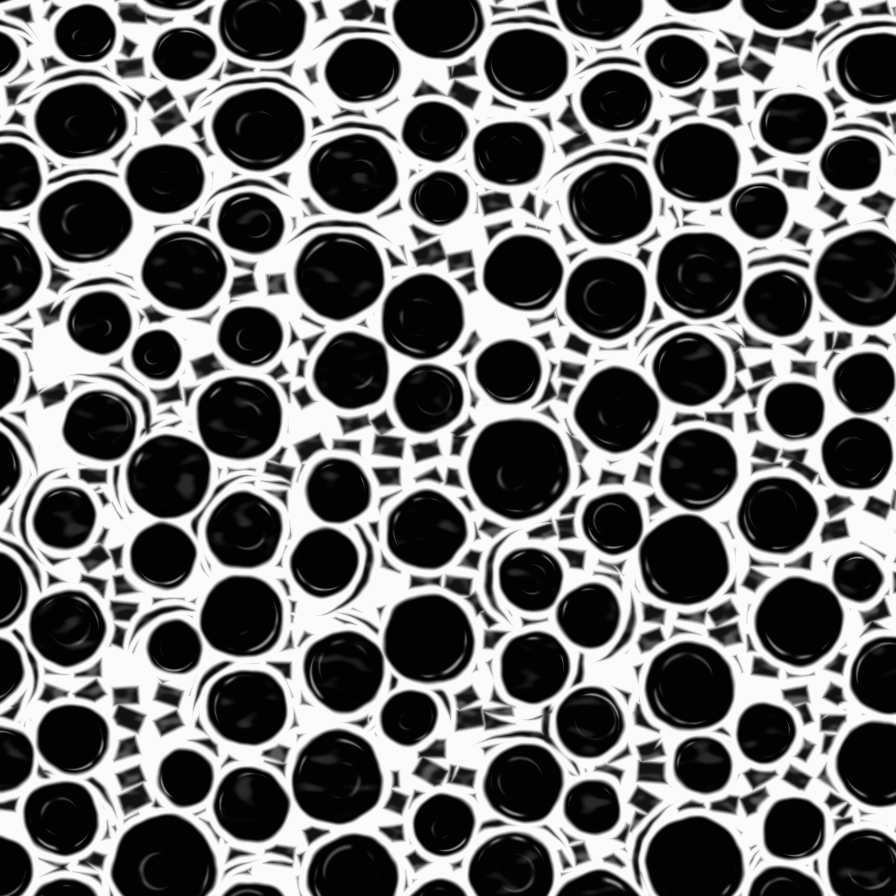
Reproduce this pattern procedurally as a Shadertoy shader.

```glsl
// Inky black discs packed on a white ground, with small dark chips in the gaps
// and brushed arcs over the rims. Discs sit on a tilted, jittered hexagonal
// lattice; each radius is limited by its neighbours, chips are clipped boxes.

#define DENSITY   8.9    // lattice cells across the canvas
#define ROW_ANGLE 0.52   // slope of the disc rows, in radians
#define JITTER    0.36   // random shift of the centres, in cells
#define GAP       0.028  // white margin kept by each disc
#define MAX_SIZE  0.52   // largest radius, in cells
#define SOFT      0.027  // half width of the ink edge
#define CHIP_GAP  0.095  // distance from a disc to a chip
#define CHIP_CELL vec2(0.37, 0.27)
#define ARC_GAP   0.105  // distance from a disc to its arc
#define ARC_SHARE 0.45   // share of discs with an arc
#define SEED      vec2(41.0, 62.0)

const float ROW = 0.866, PI = 3.14159, PAPER = 0.985, INK = 0.008;

vec2 hash2(vec2 p) {
    vec3 q = fract(p.xyx * vec3(0.1031, 0.1030, 0.0973));
    q += dot(q, q.yzx + 33.33);
    return fract((q.xx + q.yz) * q.zy);
}

vec2 direction(float a) { return vec2(cos(a), sin(a)); }
vec2 gradient(vec2 p) { return direction(2.0 * PI * hash2(p + 71.0).x); }

mat2 rotation(float a) { vec2 d = direction(a); return mat2(d.x, d.y, -d.y, d.x); }

// Gradient noise, roughly -0.6 to 0.6
float noise(vec2 p) {
    vec2 i = floor(p), f = p - i, e = vec2(1.0, 0.0);
    vec2 u = f * f * f * (f * (f * 6.0 - 15.0) + 10.0);
    float low = mix(dot(gradient(i), f), dot(gradient(i + e.xy), f - e.xy), u.x);
    float high = mix(dot(gradient(i + e.yx), f - e.yx),
                     dot(gradient(i + e.xx), f - e.xx), u.x);
    return mix(low, high, u.y);
}

float rowShift(float row) { return 0.5 * mod(row, 2.0); }

vec2 discCentre(vec2 id) {
    vec2 lattice = vec2(id.x + rowShift(id.y), id.y * ROW);
    return lattice + JITTER * (hash2(id) - 0.5);
}

float discWeight(vec2 id) { return mix(0.6, 1.4, sqrt(hash2(id + 137.0).x)); }

// Neighbours share the distance between them by weight, so none overlap
float discRadius(vec2 id, vec2 centre) {
    float radius = MAX_SIZE, weight = discWeight(id);
    for (int j = -1; j <= 1; j++)
    for (int i = -1; i <= 1; i++) {
        if (i == 0 && j == 0) continue;
        vec2 other = id + vec2(i, j);
        float share = weight / (weight + discWeight(other));
        radius = min(radius, distance(centre, discCentre(other)) * share - GAP);
    }
    return max(radius, 0.12);
}

float fillInk(float d) { return 1.0 - smoothstep(-SOFT, SOFT, d); }

// Angle between v and the direction tilted from straight up
float angleFrom(vec2 v, float tilt) {
    return acos(clamp(dot(v, vec2(sin(tilt), cos(tilt))) / max(length(v), 0.001), -1.0, 1.0));
}

// Tapered stroke along a circle; off = angle from its middle
float stroke(float d, float off, float span, float width) {
    float t = off / span;
    return abs(d) - width * max(1.0 - t * t, -6.0);
}

// Faint glints inside a disc; q is the place relative to its radius
float glints(vec2 q, vec2 p, vec2 rnd) {
    float tilt = (rnd.y - 0.5) * 2.0 + (rnd.x < 0.6 ? PI : 0.0);
    float broken = smoothstep(-0.2, 0.25, noise(p * 5.0));
    float rim = stroke(length(q) - 0.83, angleFrom(q, tilt), 0.9, 0.03);
    vec2 shifted = q - 0.3 * (rnd - 0.5);
    float ring = stroke(length(shifted) - 0.25 - 0.4 * rnd.y, angleFrom(shifted, tilt + 2.0), 1.3, 0.025);
    float light = 0.55 * broken * (1.0 - smoothstep(-0.03, 0.05, rim));
    light += 0.3 * broken * step(0.5, fract(rnd.x * 7.0)) * (1.0 - smoothstep(-0.03, 0.06, ring));
    float smudge = smoothstep(0.15, 0.5, noise(p * vec2(3.5, 7.0)));
    return light + 0.15 * smudge * step(0.5, rnd.x) * smoothstep(1.0, 0.6, length(q));
}

// Distance to the nearest of the scattered, turned boxes
float chipBoxes(vec2 p) {
    float d = 9.0;
    vec2 cell = floor(p / CHIP_CELL);
    for (int j = -1; j <= 1; j++)
    for (int i = -1; i <= 1; i++) {
        vec2 id = cell + vec2(i, j), h = hash2(id + 19.0), k = hash2(id + 203.0);
        vec2 q = p - (id + 0.5 + 0.3 * (h - 0.5)) * CHIP_CELL;
        q = abs(rotation(1.2 * (k.x - 0.5)) * q) - vec2(0.15, 0.10) * mix(0.75, 1.0, h.y);
        if (k.y < 0.85) d = min(d, max(q.x, q.y));
    }
    return d;
}

void mainImage(out vec4 fragColor, in vec2 fragCoord) {
    vec2 uv = fragCoord / iResolution.y, c = uv * DENSITY + 20.0;
    mat2 turn = rotation(ROW_ANGLE);
    vec2 p = (uv - 0.5) * DENSITY * turn + SEED;
    float squash = mix(1.0, 1.18, smoothstep(0.5, 0.9, uv.y - 0.15 * uv.x));
    float wobble = 0.05 * noise(c * 2.7) + 0.012 * noise(c * 7.0);
    float disc = 9.0, arc = 9.0, row = round(p.y / ROW);
    vec2 inside = vec2(0.0), rnd = vec2(0.0);

    // Nearest disc and nearest arc
    for (int j = -1; j <= 1; j++)
    for (int i = -1; i <= 1; i++) {
        float y = row + float(j);
        vec2 id = vec2(round(p.x - rowShift(y)) + float(i), y);
        vec2 centre = discCentre(id), h = hash2(id + 311.0), k = hash2(id + 53.0);
        float radius = discRadius(id, centre);
        vec2 rel = turn * (p - centre) * vec2(1.0, squash);
        float d = length(rel) - radius + wobble;
        if (d < disc) { disc = d; inside = rel / radius; rnd = h; }
        float off = angleFrom(rel, (k.x - 0.5) * mix(4.5, 0.5, smoothstep(0.2, 0.8, uv.y)));
        float reach = ARC_GAP + 0.06 * off * off;
        if (k.y < ARC_SHARE) arc = min(arc, stroke(d - reach, off, mix(0.7, 1.2, h.y), 0.036));
    }

    // Paper, then chips, arcs and discs
    float chip = max(max(CHIP_GAP - disc, chipBoxes(c)), 0.08 - arc);
    float grain = smoothstep(-0.1, 0.5, noise(c * vec2(6.0, 9.0)));
    float tone = mix(PAPER, 0.07 + 0.28 * grain, fillInk(chip));
    tone = mix(tone, 0.04 + 0.15 * grain, fillInk(arc) * smoothstep(0.04, 0.09, disc));
    tone = mix(tone, INK + glints(inside, c, rnd), fillInk(disc));
    fragColor = vec4(vec3(clamp(tone, 0.0, 1.0)), 1.0);
}
```
